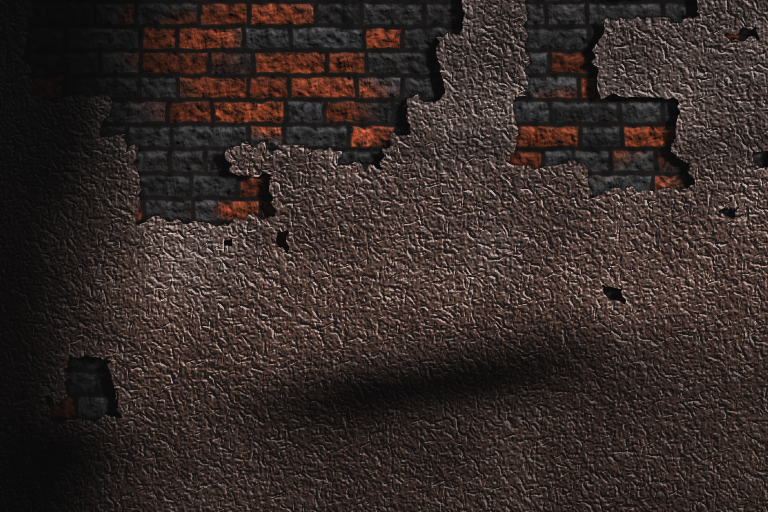
A WebGL 2 fragment shader for this texture:

```glsl
#version 300 es
precision highp float;
// A dim wall of scratched plaster, broken open in places to show brick courses.
// Boxes with noisy edges form the openings; a height field of noise and random
// grooves is lit from the upper right, then soft shadows fall over everything.
uniform vec2 u_resolution;
out vec4 fragColor;

float hash(vec2 p) {
    vec3 q = fract(p.xyx * vec3(.1031, .1030, .0973));
    q += dot(q, q.yzx + 33.33);
    return fract((q.x + q.y) * q.z);
}

float noise(vec2 p) {
    vec2 i = floor(p), f = fract(p);
    f = f * f * (3. - 2. * f);
    return mix(mix(hash(i), hash(i + vec2(1, 0)), f.x),
               mix(hash(i + vec2(0, 1)), hash(i + vec2(1, 1)), f.x), f.y);
}

float fbm(vec2 p) {
    float sum = 0., amp = .5;
    for (int i = 0; i < 4; i++) {
        sum += amp * noise(p);
        p = mat2(1.6, 1.2, -1.2, 1.6) * p + 7.3;
        amp *= .5;
    }
    return sum;
}

float box(vec2 p, float x, float y, float w, float h) {
    vec2 d = abs(p - vec2(x, y)) - vec2(w, h);
    return length(max(d, 0.)) + min(max(d.x, d.y), 0.);
}

float blob(vec2 p, float x, float y, float w, float h) {
    vec2 d = (p - vec2(x, y)) / vec2(w, h);
    return exp(-dot(d, d));
}

// Signed distance to the broken openings, negative inside
float openings(vec2 p) {
    p += .022 * (vec2(noise(p * 19.), noise(p * 19. + 40.)) - .5);
    p += .016 * (vec2(noise(p * 60.), noise(p * 60. + 80.)) - .5);
    p += .006 * (vec2(noise(p * 150.), noise(p * 150. + 20.)) - .5);
    // Large left opening, stepping down
    float d = min(box(p, .485, 1.02, .43, .085), box(p, .455, .90, .40, .09));
    d = min(d, min(box(p, .50, .778, .295, .046), box(p, .51, .73, .26, .018)));
    d = min(d, min(box(p, .36, .647, .085, .08), box(p, .485, .617, .05, .05)));
    d = min(d, min(box(p, .708, .695, .045, .02), box(p, .84, .825, .022, .025)));
    d = min(d, min(box(p, .55, .533, .014, .02), box(p, .446, .526, .014, .007)));
    // Right opening
    d = min(d, min(box(p, 1.10, .91, .072, .12), box(p, 1.167, .743, .160, .070)));
    d = min(d, min(box(p, 1.252, .653, .1, .025), box(p, 1.265, .985, .095, .026)));
    // Small chips
    d = min(d, min(box(p, 1.449, .928, .033, .009), box(p, 1.495, .69, .02, .017)));
    d = min(d, min(box(p, .178, .245, .046, .06), box(p, .163, .203, .066, .024)));
    return min(d, min(box(p, 1.195, .426, .017, .015), box(p, 1.426, .584, .017, .008)));
}

// Short grooves, one at a random angle in each grid cell
float grooves(vec2 p, float scale) {
    p = p * scale + .7 * vec2(noise(p * 70.), noise(p * 70. + 30.));
    float depth = 0.;
    for (int j = -1; j <= 1; j++)
    for (int i = -1; i <= 1; i++) {
        vec2 cell = floor(p) + vec2(i, j);
        float angle = 6.283 * hash(cell + 3.7);
        vec2 axis = vec2(cos(angle), sin(angle));
        vec2 d = p - cell - vec2(hash(cell + 11.), hash(cell + 23.));
        d -= axis * clamp(dot(d, axis), -.45, .45);
        depth = max(depth, (1. - smoothstep(.02, .2, length(d))) * hash(cell + 51.));
    }
    return depth;
}

float plasterHeight(vec2 p) {
    return .8 * fbm(p * 95.) + .55 * noise(p * 230.)
         - .55 * grooves(p, 46.) - .4 * grooves(p + 5., 85.);
}

vec3 plaster(vec2 p, float edge) {
    float slope = plasterHeight(p) - plasterHeight(p + vec2(.0022, .0028));
    float patches = fbm(p * 9. + 3.);
    float pale = blob(p, .40, .49, .10, .09) + .8 * blob(p, .97, .51, .07, .07);
    float rim = 1. - smoothstep(.0, .025, edge);
    float tone = .38 + 1.1 * slope + .3 * (patches - .45) + .12 * pale + .14 * rim;
    vec3 warm = mix(vec3(.31, .215, .18), vec3(.31, .265, .25),
                    clamp(.75 * smoothstep(.35, .9, p.y) + .5 * pale, 0., 1.));
    vec3 col = mix(vec3(.07, .058, .055), warm, smoothstep(.0, .58, tone));
    col = mix(col, vec3(.72, .65, .63), .85 * smoothstep(.48, 1.02, tone));
    return col + .4 * smoothstep(.84, 1., noise(p * 250.)) * patches;
}

vec3 bricks(vec2 p) {
    float warmth = blob(p, .37, .94, .15, .09) + blob(p, .56, .79, .17, .08)
                 + blob(p, 1.14, .74, .20, .10) + blob(p, .50, .59, .08, .03);
    p += .005 * (vec2(noise(p * 55.), noise(p * 55. + 9.)) - .5);
    float y = (.997 - p.y) / .048, row = floor(y);
    float x = p.x / .22 + hash(vec2(row, 4.)), pair = floor(x);
    // Each repeat holds a long and a short brick
    float split = .55 + .14 * hash(vec2(pair, row)), u = fract(x);
    float isShort = step(split, u);
    float gap = min(min(u, 1. - u), abs(u - split)) * .22;
    gap = min(gap, min(fract(y), 1. - fract(y)) * .048);
    float seed = hash(vec2(pair * 2. + isShort, row) + 17.);
    float grain = fbm(p * 85.), relief = grain - fbm((p + vec2(.002, .003)) * 85.);
    float fired = smoothstep(.48, .62, seed * .7 + .4 * warmth);
    vec3 clay = mix(vec3(.17, .165, .17), vec3(.44, .185, .105), fired);
    clay *= .6 + .5 * hash(vec2(row, pair * 3. + isShort));
    clay *= .3 + 1.25 * grain + 2.4 * relief;
    clay += .16 * (1. - smoothstep(.0, .2, abs(fract(y) - .2))) * grain * (1. - .6 * fired);
    vec3 mortar = vec3(.08, .07, .065) * (.4 + grain);
    return mix(mortar, clay, smoothstep(.0025, .007, gap));
}

// Fraction of light that reaches each part of the wall
float sunlight(vec2 p) {
    float x = p.x - .09 * smoothstep(.5, .85, p.y) + .1 * (fbm(p * 4.) - .5);
    float sun = .08 + .92 * smoothstep(.04, .36, x);
    float d = p.y - .245 - .146 * (p.x - .84);
    float band = exp(-d * d / .0042) * smoothstep(.36, .74, p.x)
               * (1. - smoothstep(.92, 1.38, p.x));
    sun *= 1. - .9 * band;
    sun *= mix(.62, 1., smoothstep(-.09, .15, d));
    sun *= 1. - .25 * exp(-pow((p.y - .715) / .035, 2.)) * smoothstep(.72, .9, p.x);
    sun *= 1. - .18 * smoothstep(.7, 1., p.y);
    return sun * (1. - .7 * blob(p, .13, .11, .09, .06));
}

void main() {
    vec2 p = gl_FragCoord.xy / u_resolution.y;
    float pixel = 1. / u_resolution.y;
    float edge = openings(p);
    // The plaster lip casts a shadow down and to the left
    float lip = openings(p + vec2(.023, .009));
    vec3 inside = bricks(p) * mix(1., .1, smoothstep(-.005, .007, lip));
    inside *= .45 + .55 * smoothstep(.0, .009, -edge);
    vec3 col = mix(inside, plaster(p, edge), smoothstep(-pixel, pixel, edge));
    col = 1.04 * col * sunlight(p) + vec3(.036, .036, .037);
    fragColor = vec4(clamp(col, 0., 1.), 1.);
}
```
